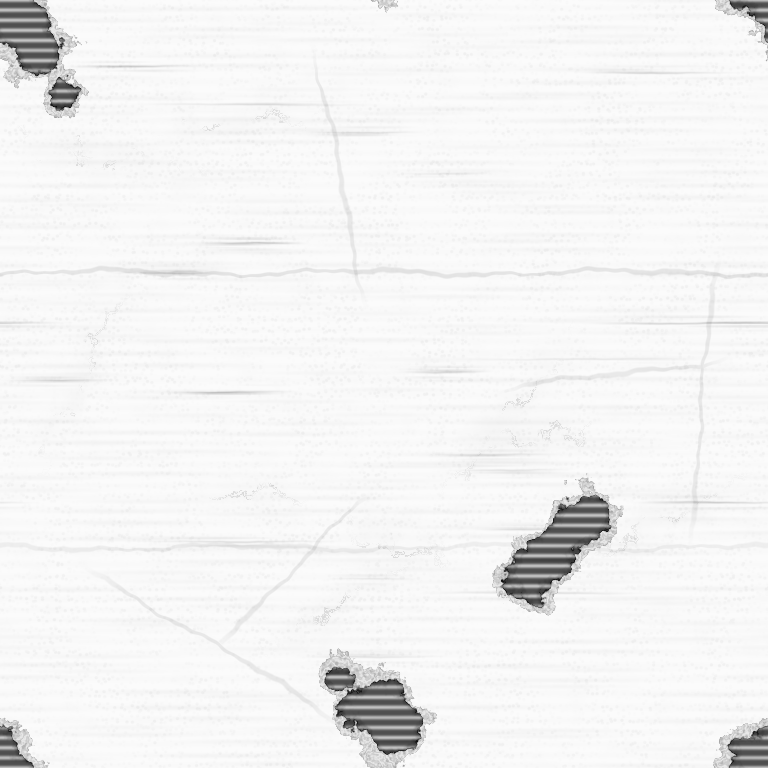
Give the GLSL for this texture, as a three.js fragment shader.

```glsl
// Worn white cardboard: mottled paper with faint horizontal grain, streaks,
// soft creases and scraggly wrinkles, torn open to show grey corrugation.
// Cellular noise gives specks and ragged tears; layered sines bend the creases.

#define PAPER 0.986
#define SPECK_CELLS 132.0
#define SPECK_DEPTH 0.036
#define STREAK_COUNT 20
#define STREAK_DEPTH 0.24
#define WRINKLE_COUNT 9
#define WRINKLE_DEPTH 0.11
#define CREASE_WIDTH 0.0046
#define TEAR_ROUGHNESS 0.052
#define RIM_WIDTH 0.013
#define FLUTES 76.0
#define SOFT 0.0013

const float TAU = 6.2832;

varying vec2 vUv;

vec2 hash2(vec2 p) {
  vec3 q = fract(p.xyx * vec3(0.1031, 0.1030, 0.0973));
  q += dot(q, q.yzx + 33.33);
  return fract((q.xx + q.yz) * q.zy);
}

// Shortest offset on the repeating sheet
vec2 wrapped(vec2 d) { return fract(d + 0.5) - 0.5; }

// Distance to the nearest cell point; repeats over the unit square
float cellular(vec2 p, vec2 cells, float seed) {
  vec2 q = p * cells, cell = floor(q);
  float nearest = 8.0;
  for (int j = -1; j <= 1; j++) {
    for (int i = -1; i <= 1; i++) {
      vec2 o = vec2(float(i), float(j));
      vec2 d = o + hash2(mod(cell + o, cells) + seed) - fract(q);
      nearest = min(nearest, dot(d, d));
    }
  }
  return sqrt(nearest);
}

// Layered cellular noise around zero
float rough(vec2 p, float seed) {
  float sum = 0.0, amp = 0.5;
  vec2 cells = vec2(14.0);
  for (int i = 0; i < 5; i++) {
    sum += amp * (cellular(p, cells, seed) - 0.43);
    cells *= 2.0;
    amp *= 0.62;
  }
  return sum;
}

float wobble(float t, float seed) {
  return 0.5 * sin(TAU * 3.0 * t + seed) + 0.3 * sin(TAU * 8.0 * t + 2.3 * seed)
       + 0.15 * sin(TAU * 19.0 * t + 4.1 * seed) + 0.1 * sin(TAU * 41.0 * t);
}

// Soft bent line from a to b that fades at its ends
float crease(vec2 p, vec2 a, vec2 b, float seed) {
  float len = length(b - a);
  vec2 dir = (b - a) / len, d = p - a;
  float along = dot(d, dir), t = along / len;
  float side = dir.x * d.y - dir.y * d.x + 0.006 * wobble(along, seed);
  float width = CREASE_WIDTH * (0.85 + 0.35 * wobble(along, seed + 2.0));
  float fade = smoothstep(0.0, 0.2, t) * smoothstep(1.0, 0.8, t);
  return fade * smoothstep(width, width * 0.35, abs(side));
}

float capsule(vec2 p, vec2 a, vec2 span, float radius) {
  vec2 d = wrapped(p - a);
  float t = clamp(dot(d, span) / dot(span, span), 0.0, 1.0);
  return length(d - span * t) - radius;
}

void main() {
  vec2 p = vUv;
  float ragged = rough(p, 3.0), frayed = rough(p, 57.0);

  // Paper: faint rows, stretched grain and small specks
  float rows = 0.5 + 0.5 * sin(TAU * 64.0 * p.y + 2.0 * sin(TAU * 5.0 * p.y));
  float grain = smoothstep(0.42, 0.0, cellular(p, vec2(3.0, 84.0), 11.0));
  float specks = smoothstep(0.42, 0.14, cellular(p, vec2(SPECK_CELLS), 23.0));
  float tone = PAPER - 0.009 * rows - 0.022 * grain + 0.02 * min(frayed, 0.0);
  tone -= SPECK_DEPTH * specks * (0.3 + 0.7 * rows) * smoothstep(-0.25, 0.25, ragged);

  // Streaks: a dark core in a bundle of hair lines
  float hairs = smoothstep(0.5, 0.1, cellular(p, vec2(4.0, 170.0), 31.0));
  float streaks = 0.0;
  for (int i = 0; i < STREAK_COUNT; i++) {
    vec2 shape = hash2(vec2(float(i), 71.0));
    vec2 d = wrapped(p - hash2(vec2(float(i), 19.0)));
    d.y += 0.001 * wobble(p.x, float(i));
    float fade = smoothstep(mix(0.07, 0.19, shape.x), 0.0, abs(d.x));
    float core = exp(-pow(d.y / 0.0014, 2.0)), bundle = exp(-pow(d.y / 0.008, 2.0));
    streaks += fade * (0.3 + 0.7 * shape.y) * (0.6 * core + 0.5 * hairs * bundle);
  }
  tone -= STREAK_DEPTH * min(streaks, 1.0);

  // Wrinkles: thin broken double lines in a faint smudge
  for (int i = 0; i < WRINKLE_COUNT; i++) {
    vec2 pick = hash2(vec2(float(i), 43.0));
    vec2 d = wrapped(p - hash2(vec2(float(i), 97.0)));
    vec2 dir = vec2(cos(pick.x * TAU), sin(pick.x * TAU));
    float side = dir.x * d.y - dir.y * d.x + 0.07 * ragged;
    float fade = smoothstep(mix(0.08, 0.17, pick.y), 0.02, abs(dot(d, dir)));
    float line = smoothstep(0.0018, 0.0003, abs(abs(side) - 0.0022));
    tone -= fade * (WRINKLE_DEPTH * line * smoothstep(-0.08, 0.15, frayed)
                    + 0.012 * exp(-pow(side / 0.025, 2.0)));
  }

  // Creases: two across the sheet, the rest slanting
  tone -= 0.085 * crease(p, vec2(-0.4, 0.645), vec2(1.4, 0.645), 1.0);
  tone -= 0.05 * crease(p, vec2(-0.4, 0.287), vec2(1.4, 0.287), 4.0);
  float slanted = crease(p, vec2(0.405, 0.95), vec2(0.48, 0.59), 2.0);
  slanted = max(slanted, crease(p, vec2(0.935, 0.68), vec2(0.895, 0.28), 5.0));
  slanted = max(slanted, crease(p, vec2(0.64, 0.49), vec2(0.96, 0.535), 3.0));
  slanted = max(slanted, crease(p, vec2(0.10, 0.27), vec2(0.46, 0.05), 6.0));
  slanted = max(slanted, crease(p, vec2(0.49, 0.365), vec2(0.27, 0.15), 7.0));
  tone -= 0.07 * slanted;

  // Tears: ragged capsules with a frayed pale rim
  float tear = capsule(p, vec2(-0.01, 1.015), vec2(0.05, -0.075), 0.034);
  tear = min(tear, capsule(p, vec2(0.685, 0.245), vec2(0.08, 0.09), 0.028));
  tear = min(tear, capsule(p, vec2(0.485, 0.08), vec2(0.028, -0.03), 0.035));
  tear = min(tear, capsule(p, vec2(0.445, 0.117), vec2(0.01, -0.005), 0.010));
  tear = min(tear, capsule(p, vec2(0.08, 0.885), vec2(0.006, -0.01), 0.010));
  tear += TEAR_ROUGHNESS * ragged;
  float rim = tear - RIM_WIDTH - 0.035 * frayed;
  float rimTone = 0.85 + 0.06 * sin(55.0 * frayed) - 0.08 * specks;
  rimTone -= 0.16 * smoothstep(0.0025, 0.0, abs(rim));
  tone = mix(tone, rimTone, smoothstep(SOFT, -SOFT, rim));

  // Corrugation: bright ridges, shaded under the torn edge
  float ridge = pow(0.5 + 0.5 * cos(TAU * FLUTES * p.y), 2.0);
  float flutes = mix(0.31, 0.76, ridge) - 0.06 * grain;
  flutes *= mix(0.75, 1.0, smoothstep(0.0, 0.012, -tear));
  tone = mix(tone, flutes, smoothstep(SOFT, -SOFT, tear));
  tone -= 0.25 * smoothstep(0.0025, 0.0, abs(tear));

  gl_FragColor = vec4(vec3(clamp(tone, 0.0, 1.0)), 1.0);
}
```
